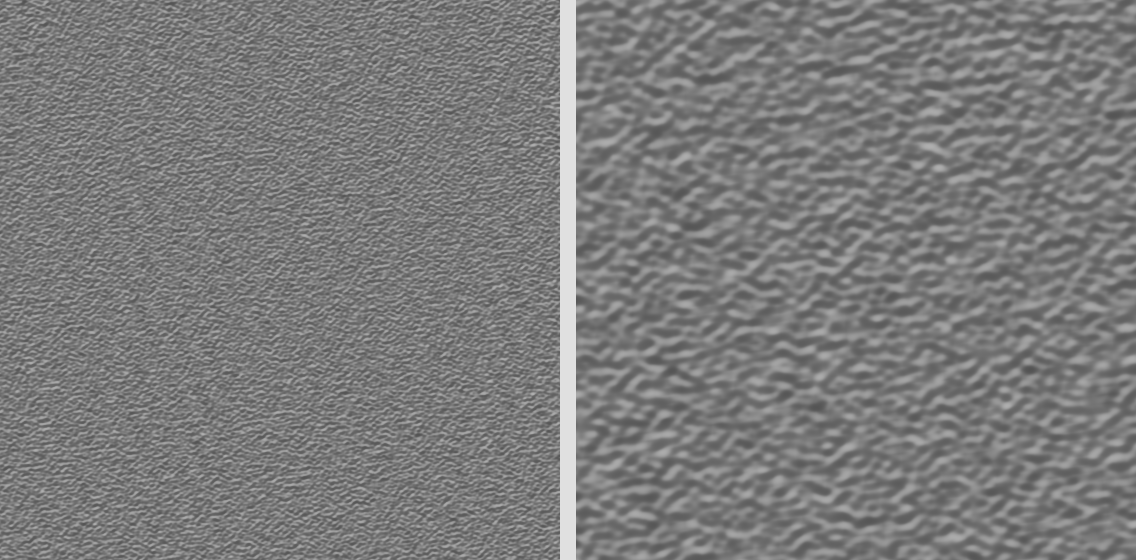
Left: the whole. Right: its middle third, enlarged.
Write a three.js fragment shader that draws this texture.

```glsl
// Fine grey embossed grain: short wavy streaks rising gently to the right.
varying vec2 vUv;

const float BASE_GREY = 0.471;        // tone of flat relief
const float CONTRAST = 0.225;         // tone change per unit of slope
const float HIGHLIGHT = 0.09;         // extra lift that skews tones to the light side
const float SOFT_LIMIT = 1.5;         // how strongly steep slopes are held back
const float LIGHT_ANGLE = 1.82;       // direction of the light, in radians
const float EMBOSS_STEP = 0.0041;     // distance between the compared heights
const vec2 FINE_CELLS = vec2(128.0, 198.0);   // grains along and across the streaks
const vec2 COARSE_CELLS = vec2(94.0, 134.0);
const vec2 MOTTLE_CELLS = vec2(46.0, 66.0);   // broad patches of tone
const float FINE_TILT = 0.12;
const float COARSE_TILT = 0.40;
const float COARSE_WEIGHT = 0.75;
const float MOTTLE_WEIGHT = 0.07;

float hash(vec2 p) {
  return fract(sin(dot(p, vec2(127.1, 311.7))) * 43758.5453);
}

// Ramp of a random direction through one lattice corner.
float cornerRamp(vec2 corner, vec2 offset) {
  float angle = 6.28318 * hash(corner);
  return dot(vec2(cos(angle), sin(angle)), offset);
}

float gradientNoise(vec2 p) {
  vec2 cell = floor(p);
  vec2 f = fract(p);
  vec2 blend = f * f * (3.0 - 2.0 * f);
  vec2 right = vec2(1.0, 0.0);
  vec2 up = vec2(0.0, 1.0);
  float low = mix(cornerRamp(cell, f), cornerRamp(cell + right, f - right), blend.x);
  float high = mix(cornerRamp(cell + up, f - up),
                   cornerRamp(cell + 1.0, f - 1.0), blend.x);
  return mix(low, high, blend.y);
}

// Coordinates turned so that x runs along a line tilted by the angle.
vec2 alongTilt(vec2 p, float angle) {
  float c = cos(angle);
  float s = sin(angle);
  return vec2(c * p.x + s * p.y, c * p.y - s * p.x);
}

// Two layers of grain, tilted apart to hide their lattices.
float surfaceHeight(vec2 p) {
  float fine = gradientNoise(alongTilt(p, FINE_TILT) * FINE_CELLS);
  float coarse = gradientNoise(alongTilt(p, COARSE_TILT) * COARSE_CELLS + 37.3);
  return fine + COARSE_WEIGHT * coarse;
}

void main() {
  // Emboss: height difference along the light direction
  vec2 halfStep = 0.5 * EMBOSS_STEP * vec2(cos(LIGHT_ANGLE), sin(LIGHT_ANGLE));
  float slope = surfaceHeight(vUv - halfStep) - surfaceHeight(vUv + halfStep);

  // Tone: soft limit, a slight lift of the extremes, then faint mottling
  slope *= inversesqrt(1.0 + SOFT_LIMIT * slope * slope);
  float grey = BASE_GREY + CONTRAST * slope + HIGHLIGHT * slope * slope;
  grey += MOTTLE_WEIGHT * gradientNoise(alongTilt(vUv, COARSE_TILT) * MOTTLE_CELLS + 71.9);
  gl_FragColor = vec4(vec3(clamp(grey, 0.0, 1.0)), 1.0);
}
```
